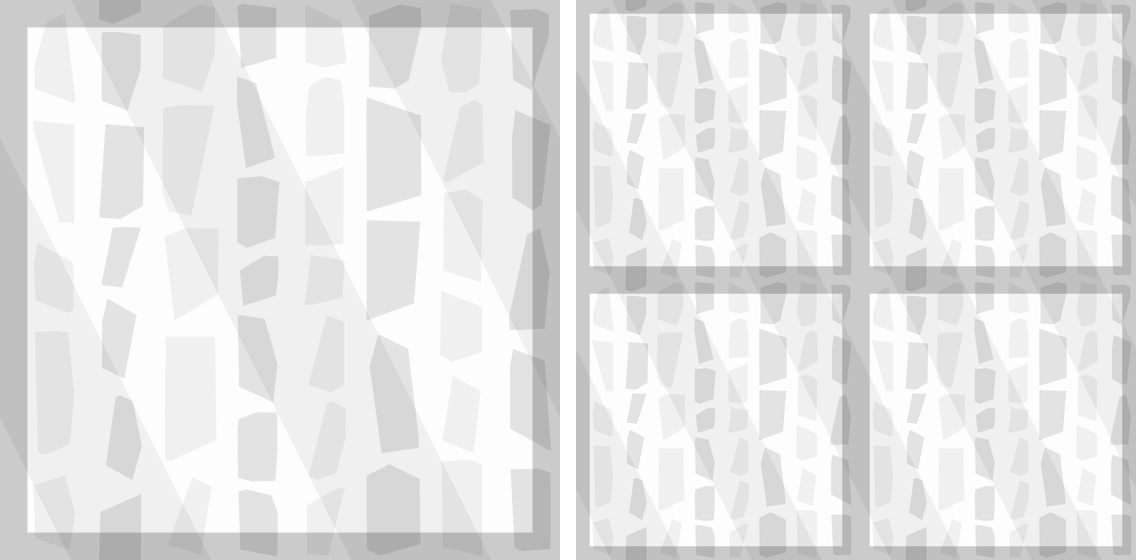
Left: one tile. Right: repeated 2 by 2.
Reproduce this pattern procedurally as a Shadertoy shader.

```glsl
const vec3 PAPER = vec3(0.994);
const float BAND_SHADE = 0.945;
const float FRAME_SHADE = 0.80;
const float PALE_SHADE = 0.947;
const float DARK_SHADE = 0.897;
const float FRAME_WIDTH = 0.049;
const float BANDS = 2.0;          // diagonal bands across the tile
const float BAND_PHASE = 0.504;
const float FIRST_COLUMN = 0.0955;
const float COLUMN_PITCH = 0.1217;
const float HEIGHT_JITTER = 0.36; // in units of the mean stone height
const float WIDTH_JITTER = 0.008;
const float CAP_SLOPE = 0.62;
const float SIDE_SLOPE = 0.38;

// Per column: half width, stone count, gap between stones, vertical shift
const vec4 COLUMNS[8] = vec4[8](
    vec4(0.036, 5.0, 0.032, 0.0), vec4(0.037, 6.0, 0.014, -0.05),
    vec4(0.047, 5.0, 0.016, 0.0), vec4(0.036, 7.0, 0.014, 0.0),
    vec4(0.035, 7.0, 0.016, 0.0), vec4(0.047, 5.0, 0.016, 0.0),
    vec4(0.037, 6.0, 0.014, 0.0), vec4(0.035, 5.0, 0.032, 0.0));

vec4 hash4(vec3 p) {
    vec4 q = fract(p.xyzx * vec4(0.1031, 0.1030, 0.0973, 0.1099));
    q += dot(q, q.wzxy + 33.33);
    return fract((q.xxyz + q.yzzw) * q.zywx);
}

// Convex stone: each of its four sides is a shallow, uneven gable
float stoneDistance(vec2 p, vec2 halfSize, vec2 id) {
    float d = -1.0;
    for (int side = 0; side < 4; side++) {
        vec4 r = hash4(vec3(id, float(side)) + 3.0);
        bool isCap = (side & 1) == 0;
        float apex = halfSize.x * clamp(3.2 * r.x - 1.6, -1.0, 1.0);
        float offset = p.x - apex;
        float steepness = offset < 0.0 ? r.y : r.z;
        float slope = isCap ? CAP_SLOPE * steepness
                            : SIDE_SLOPE * steepness * steepness * steepness;
        float reach = halfSize.y + (isCap ? 0.0 : WIDTH_JITTER * (r.w - 0.5));
        d = max(d, (p.y - reach + slope * abs(offset)) / sqrt(1.0 + slope * slope));

        // Quarter turn to the next side
        p = vec2(-p.y, p.x);
        halfSize = halfSize.yx;
    }
    return d;
}

// Height of the joint below a stone; indices wrap around the tile
float jointHeight(float index, float count, float column) {
    float wrapped = mod(index, count);
    float jitter = hash4(vec3(column, wrapped, 17.0)).x - 0.5;
    return (index + HEIGHT_JITTER * jitter * step(0.5, wrapped)) / count;
}

float columnDistance(vec2 uv, float column) {
    vec4 layout_ = COLUMNS[int(column)];
    float count = layout_.y;
    vec2 p = uv - vec2(FIRST_COLUMN + column * COLUMN_PITCH, layout_.w);
    float nearest = floor(p.y * count);
    float d = 1.0;
    for (float k = -1.0; k <= 1.0; k++) {
        float index = nearest + k;
        float low = jointHeight(index, count, column);
        float high = jointHeight(index + 1.0, count, column);
        vec2 halfSize = vec2(layout_.x, 0.5 * (high - low - layout_.z));
        vec2 center = vec2(0.0, 0.5 * (low + high));
        d = min(d, stoneDistance(p - center, halfSize, vec2(column, mod(index, count))));
    }
    return d;
}

float coverage(float d, float pixel) {
    return clamp(0.5 - d / pixel, 0.0, 1.0);
}

void mainImage(out vec4 fragColor, in vec2 fragCoord) {
    vec2 uv = fragCoord / iResolution.xy;
    float pixel = 1.0 / min(iResolution.x, iResolution.y);

    // Diagonal bands
    float phase = fract(BANDS * uv.x + uv.y - BAND_PHASE + 0.5);
    float band = (abs(phase - 0.5) - 0.25) / length(vec2(BANDS, 1.0));
    vec3 color = PAPER * mix(1.0, BAND_SHADE, coverage(band, pixel));

    // Columns of stones, alternately pale and dark
    float column = clamp(floor((uv.x - FIRST_COLUMN) / COLUMN_PITCH + 0.5), 0.0, 7.0);
    float stoneShade = mod(column, 2.0) < 0.5 ? PALE_SHADE : DARK_SHADE;
    color *= mix(1.0, stoneShade, coverage(columnDistance(uv, column), pixel));

    // Translucent frame
    vec2 inset = min(uv, 1.0 - uv);
    float frame = min(inset.x, inset.y) - FRAME_WIDTH;
    color *= mix(1.0, FRAME_SHADE, coverage(frame, pixel));

    fragColor = vec4(color, 1.0);
}
```
